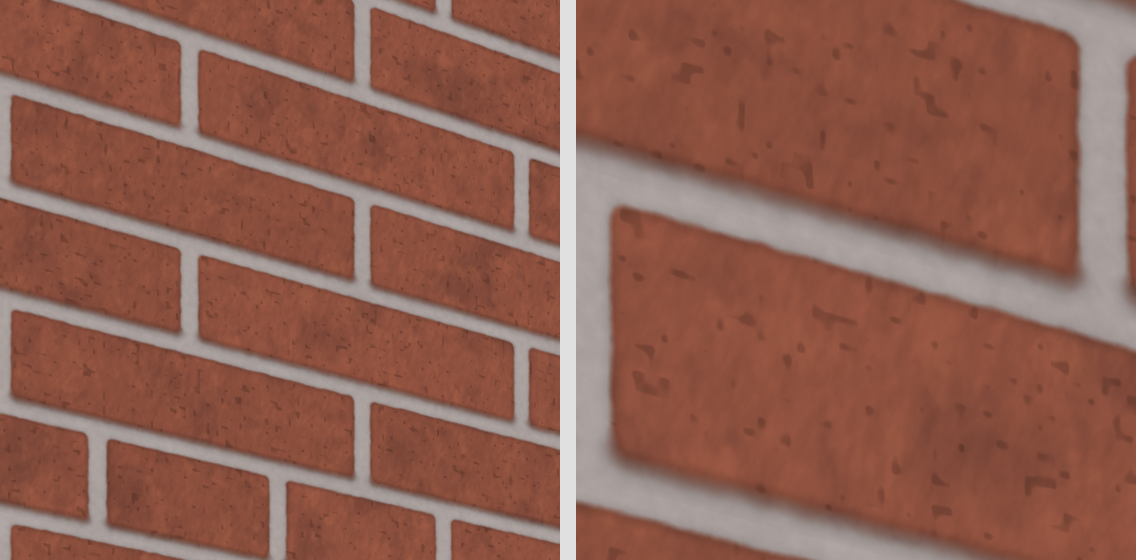
Left: the whole. Right: its middle third, enlarged.
Give the GLSL for this texture, as a Shadertoy shader.

```glsl
const vec3 BRICK = vec3(0.552, 0.312, 0.242);
const vec3 BURNT = vec3(0.455, 0.262, 0.212);
const vec3 ORANGE = vec3(0.605, 0.350, 0.262);
const vec3 MORTAR = vec3(0.668, 0.630, 0.622);
const vec2 UNIT = vec2(0.336, 0.192);          // half brick length, course height
const vec2 JOINT = vec2(0.0325, 0.0310);       // mortar thickness

float hash(vec2 p) {
    vec3 q = fract(vec3(p.xyx) * 0.1031);
    q += dot(q, q.yzx + 33.33);
    return fract((q.x + q.y) * q.z);
}

float noise(vec2 p) {
    vec2 cell = floor(p), f = fract(p);
    f = f * f * (3.0 - 2.0 * f);
    return mix(mix(hash(cell), hash(cell + vec2(1, 0)), f.x),
               mix(hash(cell + vec2(0, 1)), hash(cell + vec2(1, 1)), f.x), f.y);
}

float fbm(vec2 p) {
    float sum = 0.0, gain = 0.5;
    for (int i = 0; i < 4; i++) {
        sum += gain * noise(p);
        p = mat2(1.6, 1.2, -1.2, 1.6) * p + 17.3;
        gain *= 0.5;
    }
    return sum / 0.9375;
}

float roundedBox(vec2 p, vec2 halfSize, float radius) {
    vec2 q = abs(p) - halfSize + radius;
    return length(max(q, 0.0)) + min(max(q.x, q.y), 0.0) - radius;
}

// Canvas (y down) to wall: x in half bricks, y in courses
vec2 wallFromCanvas(vec2 p) {
    float u = (p.x - 0.0026) / (0.3509 - 0.0443 * p.x);
    float depth = 1.0 + 0.0443 * u;
    return vec2(u, (p.y * depth - 0.1465 - 0.1146 * u) / 0.1922);
}

// Length and offset: every sixth course holds headers, the others staggered stretchers
vec2 courseBond(float course) {
    bool header = mod(course, 6.0) == 3.0;
    return header ? vec2(1.0, 0.5) : vec2(2.0, mod(course, 2.0));
}

vec3 brickColor(vec2 p, vec2 id) {
    vec2 q = p + 7.0 * vec2(hash(id), hash(id + 41.0));
    float blotch = fbm(q * vec2(13.0, 10.0));
    float cloud = fbm(q * vec2(42.0, 27.0) + 5.0);
    vec2 slanted = vec2(q.x + 0.35 * q.y, q.y - 0.3 * q.x);
    float streak = fbm(slanted * vec2(150.0, 65.0));
    vec3 color = mix(BRICK, BURNT, 0.65 * smoothstep(0.52, 0.80, blotch));
    color = mix(color, ORANGE, 0.55 * smoothstep(0.48, 0.78, cloud));
    color = mix(color, BURNT, 0.45 * smoothstep(0.55, 0.85, fbm(q * 31.0 + 60.0)));
    color *= 1.0 + 0.15 * (streak - 0.5) + 0.05 * (hash(id + 9.0) - 0.5);
    // Sparse dark pits
    return color * (1.0 - 0.16 * smoothstep(0.78, 0.95, noise(q * 115.0)));
}

vec3 mortarColor(vec2 p) {
    float grain = fbm(p * 130.0) - 0.5;
    float stain = fbm(p * 14.0 + 30.0) - 0.5;
    return MORTAR * (1.0 + 0.07 * grain + 0.06 * stain);
}

void mainImage(out vec4 fragColor, in vec2 fragCoord) {
    vec2 canvas = fragCoord / iResolution.xy;
    vec2 wall = wallFromCanvas(vec2(canvas.x, 1.0 - canvas.y));
    vec2 surface = wall * UNIT;

    // Brick cell
    float course = floor(wall.y);
    vec2 bond = courseBond(course);
    float along = (wall.x - bond.y) / bond.x;
    vec2 id = vec2(floor(along), course);
    vec2 size = vec2(bond.x, 1.0) * UNIT;
    vec2 local = (vec2(fract(along), fract(wall.y)) - 0.5) * size;
    vec2 halfSize = 0.5 * (size - JOINT);

    // Slightly chipped outline, crisp above and soft below
    float chip = 0.0035 * (fbm(surface * 65.0 + id * 3.0) - 0.5);
    float dist = roundedBox(local, halfSize, 0.011) + chip;
    float under = smoothstep(0.72, 1.0, local.y / halfSize.y);
    float softness = max(mix(0.0030, 0.0095, under), 0.8 / iResolution.y);
    float mask = 1.0 - smoothstep(-softness, softness, dist);

    // Contact shading around the rim
    float rimOffset = (dist + 0.001) / mix(0.005, 0.010, under);
    float rim = exp(-rimOffset * rimOffset);
    float shade = 1.0 - mix(0.11, 0.20, under) * rim;
    vec3 color = mix(mortarColor(surface), brickColor(surface, id), mask);
    fragColor = vec4(color * shade, 1.0);
}
```
